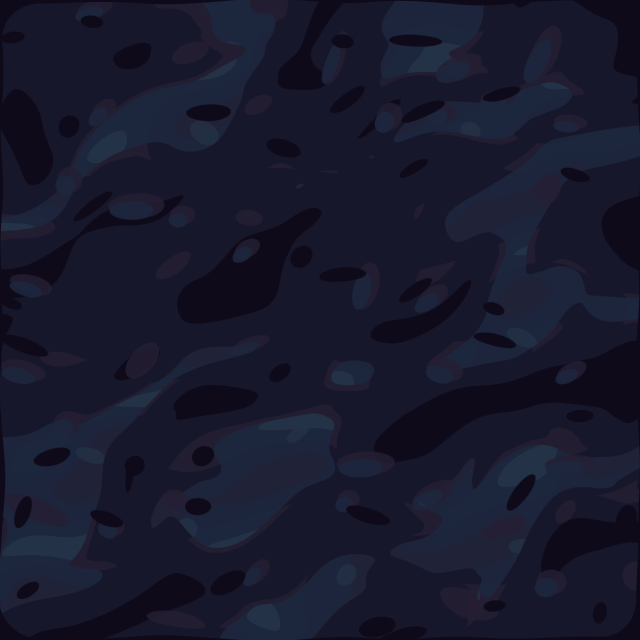
This pattern is drawn by a Shadertoy shader. Its source:

```glsl
vec2 hash2(vec2 p) {
    vec3 q = fract(p.xyx * vec3(0.1031, 0.1030, 0.0973));
    q += dot(q, q.yzx + 33.33);
    return fract((q.xx + q.yz) * q.zy);
}

float cornerSlope(vec2 cell, vec2 offset) {
    float angle = 6.2832 * hash2(cell).x;
    return dot(vec2(cos(angle), sin(angle)), offset);
}

// Gradient noise, roughly -0.7 to 0.7
float noise(vec2 p) {
    vec2 i = floor(p), f = p - i, e = vec2(1.0, 0.0);
    vec2 u = f * f * f * (f * (f * 6.0 - 15.0) + 10.0);
    return mix(mix(cornerSlope(i, f), cornerSlope(i + e, f - e), u.x),
               mix(cornerSlope(i + e.yx, f - e.yx), cornerSlope(i + 1.0, f - 1.0), u.x), u.y);
}

vec2 rotate(vec2 p, float angle) {
    float c = cos(angle), s = sin(angle);
    return vec2(c * p.x + s * p.y, c * p.y - s * p.x);
}

// Antialiased area where a field is positive
float cover(float field) {
    return clamp(field / max(fwidth(field), 1e-5) + 0.5, 0.0, 1.0);
}

// Scattered tilted ellipses, one per chosen grid cell; positive inside
float grains(vec2 p, float cells, float seed, float share, vec2 radius) {
    float nearest = 1.0;
    vec2 home = floor(p * cells);
    for (int y = -1; y <= 1; y++)
    for (int x = -1; x <= 1; x++) {
        vec2 cell = home + vec2(x, y);
        vec2 place = hash2(cell + seed), shape = hash2(cell + seed + 41.7);
        if (hash2(cell + seed + 83.1).x > share) continue;
        vec2 q = rotate(p - (cell + 0.1 + 0.8 * place) / cells, mix(-0.5, 1.3, shape.x));
        vec2 r = radius * vec2(mix(0.6, 1.5, shape.y * shape.y), mix(0.7, 1.3, place.x));
        nearest = min(nearest, (length(q / r) - 1.0) * min(r.x, r.y));
    }
    return -nearest;
}

void mainImage(out vec4 fragColor, in vec2 fragCoord) {
    vec2 p = fragCoord / iResolution.y;
    vec2 bend = vec2(noise(p * 5.0 + 3.0), noise(p * 5.0 + 27.0));
    vec2 grainPos = p + 0.022 * bend;

    // Long patches, mostly rising to the right
    vec2 q = rotate(p + 0.09 * bend, 0.5) * vec2(3.3, 7.5);
    float patches = noise(q + 11.0) + 0.4 * noise(q * 2.1 + 50.0);
    float veil = noise(rotate(p + 0.05 * bend, 0.25) * vec2(6.0, 12.0) + 71.0);

    vec3 navy = vec3(0.09, 0.09, 0.17);
    vec3 ink = vec3(0.055, 0.04, 0.10);
    vec3 blue = vec3(0.11, 0.15, 0.24);
    vec3 plum = vec3(0.145, 0.12, 0.20);
    vec3 teal = vec3(0.14, 0.20, 0.28);
    vec3 color = mix(navy, ink, cover(-0.28 - patches));

    // Plum fringes beneath the blue patches
    color = mix(color, plum, 0.85 * cover(min(patches - 0.12, veil - 0.06)));
    float bluePatch = cover(patches - 0.2);
    color = mix(color, blue, 0.95 * bluePatch);
    color = mix(color, plum, 0.45 * bluePatch * cover(-0.27 - veil));
    color = mix(color, teal, 0.9 * bluePatch * cover(veil - 0.3));

    // Small grains: plum, blue beside it, then ink
    color = mix(color, plum, 0.8 * cover(grains(grainPos, 8.0, 5.0, 0.6, vec2(0.034, 0.017))));
    color = mix(color, blue, 0.9 * cover(grains(grainPos + 0.008, 8.0, 5.0, 0.4, vec2(0.026, 0.013))));
    color = mix(color, teal, 0.7 * bluePatch * cover(grains(grainPos, 9.0, 63.0, 0.3, vec2(0.022, 0.013))));
    color = mix(color, ink, cover(grains(grainPos, 8.0, 19.0, 0.55, vec2(0.028, 0.012))));

    // Thin uneven border with rounded corners
    vec2 side = abs(fragCoord / iResolution.xy - 0.5) - 0.437;
    float rim = length(max(side, 0.0)) - 0.06 + 0.012 * noise(p * 6.0 + 90.0);
    color = mix(color, ink, cover(rim));

    fragColor = vec4(color, 1.0);
}
```
